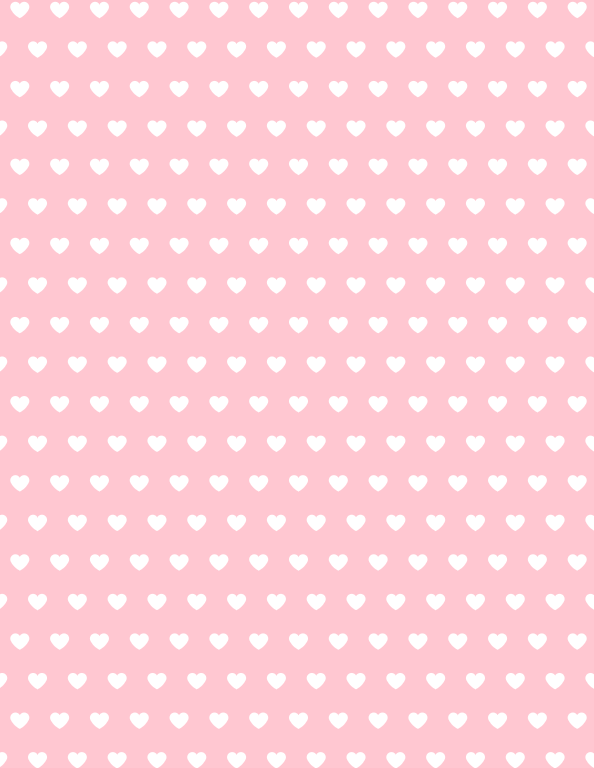
This pattern is drawn by a Shadertoy shader. Its source:

```glsl
// Staggered rows of small white hearts on a flat pink ground.

#define COLUMNS 14.92       // column pitches across the canvas width
#define ROW_PITCH 0.9937    // row spacing, in column pitches
#define FIRST_HEART vec2(0.4975, 0.252) // centre, from the top left
#define ROW_STAGGER 0.445   // sideways shift of every other row
#define SEAM_ROW 3.5        // row position of the tighter gap
#define SEAM_SHIFT 0.035    // rows lost at that gap
#define HEART_SIZE 0.239    // half width of a heart, in column pitches
#define PINK vec3(1.0, 0.78, 0.82)
#define WHITE vec3(1.0)

// Signed distance to a heart of half width 1: a lobe arc flows into a side arc.
float heartDistance(vec2 p) {
    const vec2 lobeCentre = vec2(0.463, 0.326);
    const float lobeRadius = 0.537;
    const float sideRadius = 2.105;
    const vec2 joint = vec2(0.893, -0.450); // direction where the arcs meet

    p.x = abs(p.x);
    vec2 q = p - lobeCentre;
    vec2 sideCentre = lobeCentre - (sideRadius - lobeRadius) * joint;
    bool belowJoint = joint.x * q.y - joint.y * q.x < 0.0;
    return belowJoint ? length(p - sideCentre) - sideRadius
                      : length(q) - lobeRadius;
}

void mainImage(out vec4 fragColor, in vec2 fragCoord) {
    // Column pitches, measured from the top left corner.
    float pixel = COLUMNS / iResolution.x;
    vec2 p = vec2(fragCoord.x, iResolution.y - fragCoord.y) * pixel - FIRST_HEART;

    // Row lookup, with one slightly tighter gap.
    float row = p.y / ROW_PITCH;
    row += SEAM_SHIFT * step(SEAM_ROW, row);
    float rowIndex = floor(row + 0.5);

    // Position relative to the nearest heart, y pointing up.
    float shift = ROW_STAGGER * mod(rowIndex, 2.0);
    vec2 cell = vec2(fract(p.x - shift + 0.5) - 0.5,
                     (rowIndex - row) * ROW_PITCH);

    // Smooth coverage over one pixel.
    float d = heartDistance(cell / HEART_SIZE) * HEART_SIZE;
    float coverage = clamp(0.5 - d / pixel, 0.0, 1.0);
    fragColor = vec4(mix(PINK, WHITE, coverage), 1.0);
}
```
